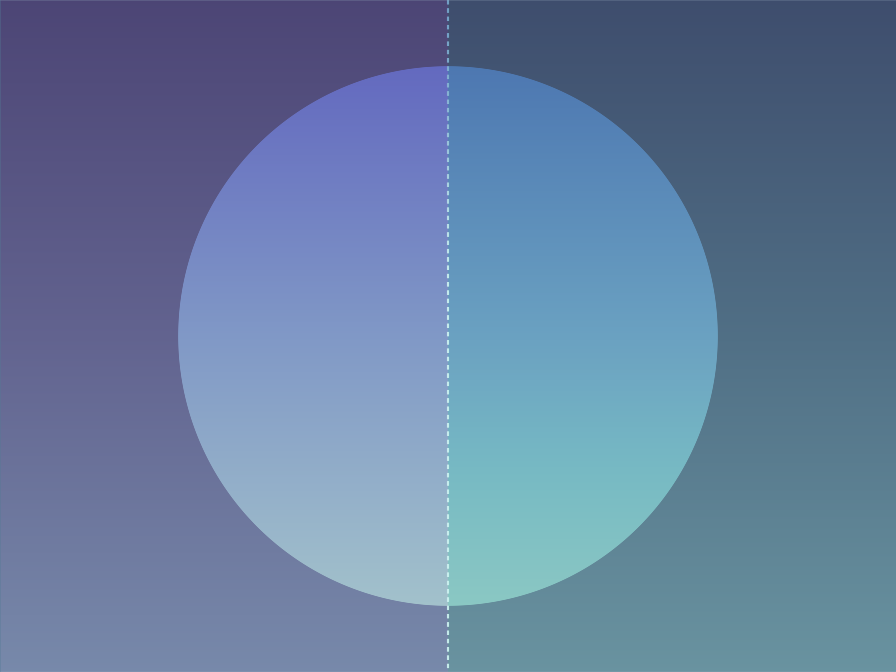
Give the GLSL for this background, as a Shadertoy shader.

```glsl
// Coverage of a shape from its signed distance
float cover(float dist, float pixel) {
    return 1.0 - smoothstep(-0.5 * pixel, 0.5 * pixel, dist);
}

// Vertical gradient through three evenly spaced colours
vec3 ramp(vec3 top, vec3 middle, vec3 bottom, float t) {
    return t < 0.5 ? mix(top, middle, 2.0 * t) : mix(middle, bottom, 2.0 * t - 1.0);
}

void mainImage(out vec4 fragColor, in vec2 fragCoord) {
    vec2 p = (fragCoord - 0.5 * iResolution.xy) / iResolution.y;
    float pixel = 1.0 / iResolution.y;
    float depth = 0.5 - p.y;
    float rightSide = smoothstep(-0.5 * pixel, 0.5 * pixel, p.x);

    // Muted backdrop, violet on the left and slate on the right
    vec3 violet = ramp(vec3(0.298, 0.271, 0.459), vec3(0.384, 0.388, 0.561),
                       vec3(0.467, 0.537, 0.667), depth);
    vec3 slate = ramp(vec3(0.243, 0.302, 0.427), vec3(0.314, 0.435, 0.522),
                      vec3(0.412, 0.576, 0.627), depth);
    vec3 color = mix(violet, slate, rightSide);

    // Bright disc with its own pair of gradients
    float radius = 0.4015;
    float discDepth = clamp(0.5 - 0.5 * p.y / radius, 0.0, 1.0);
    vec3 indigo = ramp(vec3(0.388, 0.412, 0.749), vec3(0.502, 0.596, 0.776),
                       vec3(0.635, 0.757, 0.796), discDepth);
    vec3 aqua = ramp(vec3(0.302, 0.467, 0.694), vec3(0.416, 0.631, 0.757),
                     vec3(0.541, 0.784, 0.765), discDepth);
    // Slight extra saturation between the teal stops
    aqua += vec3(-0.012, 0.018, 0.004) * smoothstep(0.5, 0.75, discDepth)
          * (1.0 - smoothstep(0.75, 1.0, discDepth));
    float disc = cover(length(p) - radius, pixel);
    color = mix(color, mix(indigo, aqua, rightSide), disc);

    // Dashed centre line, paler toward the bottom
    float dashOffset = abs(fract(depth * 81.0 + 0.23) - 0.5) / 81.0;
    float dash = cover(dashOffset - 0.0034, pixel) * cover(abs(p.x) - 0.0017, pixel);
    vec3 dashColor = mix(vec3(0.46, 0.65, 0.80), vec3(0.80, 0.95, 0.94),
                         smoothstep(0.0, 0.45, depth));
    color = mix(color, dashColor, 0.92 * dash);

    // Faint hairlines along the canvas borders
    float halfWidth = 0.5 * iResolution.x / iResolution.y;
    float topBottom = cover(0.4991 - abs(p.y), pixel);
    float leftEdge = cover(p.x + halfWidth - 0.0012, pixel);
    color = mix(color, vec3(0.58, 0.66, 0.74), 0.35 * topBottom);
    color = mix(color, vec3(0.32, 0.48, 0.58), 0.4 * leftEdge);

    fragColor = vec4(color, 1.0);
}
```
